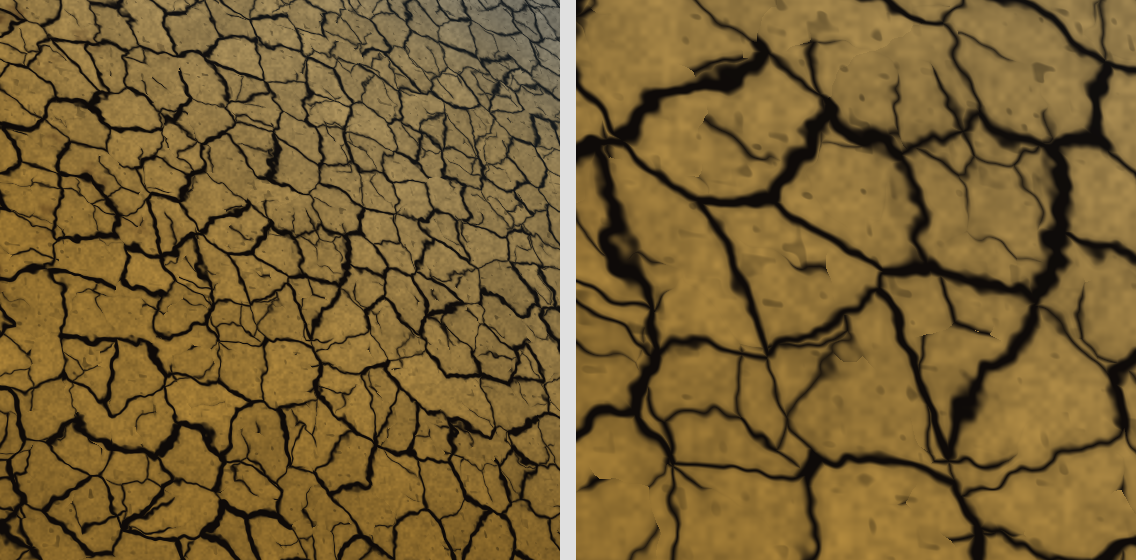
Left: the whole. Right: its middle third, enlarged.
Reproduce this texture procedurally as a WebGL 2 fragment shader.

```glsl
#version 300 es
precision highp float;
// Dried, cracked mud receding toward the upper right corner.
// A projective map shrinks two layers of Voronoi cells (broad cracks and
// hairlines) with distance; noise bends the edges and grains the soil.

uniform vec2 u_resolution;
out vec4 fragColor;

const vec2  TILT = vec2(0.25, 0.27);       // how fast the ground recedes
const float CELLS = 8.3;                   // cells per canvas at the near corner
const float JITTER = 0.88;
const float SOFTNESS = 0.0024;             // edge blur, canvas units
const vec2  CRACK_WIDTH = vec2(0.014, 0.066);
const vec2  HAIR_WIDTH = vec2(0.008, 0.040);
const float CRACK_SHARE = 0.93;            // share of cell borders that open
const float HAIR_SHARE = 0.55;
const float HAIR_SCALE = 1.45;
const float GRAIN = 0.13;

const vec3 OCHRE = vec3(0.595, 0.455, 0.195);
const vec3 UMBER = vec3(0.490, 0.365, 0.140);
const vec3 PALE  = vec3(0.590, 0.505, 0.330);
const vec3 HAZE  = vec3(0.450, 0.450, 0.420);
const vec3 STAIN = vec3(0.200, 0.110, 0.050);
const vec3 CRACK_NEAR = vec3(0.055, 0.040, 0.030);
const vec3 CRACK_FAR  = vec3(0.090, 0.110, 0.120);

// Integer hash: two values in 0..1 per lattice point
vec2 hash2(vec2 cell) {
    uvec2 v = uvec2(ivec2(cell)) * 1664525u + 1013904223u;
    v.x += v.y * 1664525u;
    v.y += v.x * 1664525u;
    v ^= v >> 16u;
    v.x += v.y * 1664525u;
    v.y += v.x * 1664525u;
    v ^= v >> 16u;
    return vec2(v >> 8u) / 16777216.0;
}

float noise(vec2 p) {
    vec2 i = floor(p), f = fract(p);
    f = f * f * (3.0 - 2.0 * f);
    float low = mix(hash2(i).x, hash2(i + vec2(1, 0)).x, f.x);
    float high = mix(hash2(i + vec2(0, 1)).x, hash2(i + vec2(1, 1)).x, f.x);
    return mix(low, high, f.y);
}

float fbm(vec2 p) {
    float sum = 0.0, amp = 0.5;
    for (int i = 0; i < 4; i++) {
        sum += amp * noise(p);
        p = p * 2.03 + 17.0;
        amp *= 0.5;
    }
    return sum;
}

vec2 bend(vec2 p, float freq) {
    return vec2(noise(p * freq + 31.0), noise(p * freq + 73.0)) - 0.5;
}

// Signed distance to the nearest open crack (x) and a random tone per cell (y)
vec2 cracks(vec2 p, vec2 width, float share) {
    vec2 base = floor(p), f = fract(p);
    vec2 nearest = vec2(0.0), toNearest = vec2(8.0);
    for (int y = -1; y <= 1; y++)
    for (int x = -1; x <= 1; x++) {
        vec2 g = vec2(x, y);
        vec2 r = g + 0.5 + JITTER * (hash2(base + g) - 0.5) - f;
        if (dot(r, r) < dot(toNearest, toNearest)) { toNearest = r; nearest = g; }
    }
    vec2 id = base + nearest;
    float d = 1.0;
    for (int y = -2; y <= 2; y++)
    for (int x = -2; x <= 2; x++) {
        if (x == 0 && y == 0) continue;
        vec2 g = nearest + vec2(x, y);
        vec2 r = g + 0.5 + JITTER * (hash2(base + g) - 0.5) - f;
        float border = dot(0.5 * (r + toNearest), normalize(r - toNearest));
        // The sum of both ids gives the two sides of a border the same width
        vec2 rnd = hash2(id + base + g + 500.0);
        float open = rnd.x < share ? mix(width.x, width.y, rnd.y) : -0.4;
        d = min(d, border - open);
    }
    return vec2(d, hash2(id + 900.0).x);
}

void main() {
    vec2 uv = gl_FragCoord.xy / u_resolution;

    // Ground plane
    float depth = max(1.0 - dot(uv, TILT), 0.1);
    vec2 ground = CELLS * uv / depth + 40.0;
    float soft = SOFTNESS * CELLS / pow(depth, 1.5);
    vec2 p = ground + 0.34 * bend(ground, 1.6) + 0.13 * bend(ground, 5.0)
           + 0.05 * bend(ground, 12.0);

    // Crack layers
    vec2 broad = cracks(p, CRACK_WIDTH, CRACK_SHARE);
    vec2 hair = cracks(p * HAIR_SCALE + 7.3, HAIR_WIDTH, HAIR_SHARE);
    float hairDist = hair.x / HAIR_SCALE + 0.10 * smoothstep(0.45, 0.75, noise(p * 1.3 + 9.0));
    float dist = min(broad.x, hairDist);
    float solid = smoothstep(-soft, soft, dist);

    // Soil colour: warm near, pale and hazy far, darker toward the sides
    float far = dot(uv, vec2(0.42, 0.58));
    vec3 soil = mix(OCHRE, PALE, smoothstep(0.32, 0.82, far));
    float side = smoothstep(0.35, 0.0, uv.y) * 0.55 + smoothstep(0.65, 1.0, uv.x) * 0.4
               + smoothstep(0.15, 0.0, uv.x) * 0.25;
    soil = mix(soil, soil * UMBER / OCHRE, min(side, 1.0));
    soil = mix(soil, HAZE, 0.85 * smoothstep(0.78, 1.0, far));

    // Surface: plate tone, patches, grain, pits and stains
    soil *= 0.95 + 0.10 * broad.y + 0.16 * (fbm(ground * 1.5) - 0.47);
    soil *= 1.0 + GRAIN * (noise(uv * 230.0) + noise(uv * 110.0 + 5.0) - 1.0);
    soil *= 1.0 - 0.35 * smoothstep(0.80, 0.95, noise(ground * 9.0)) * noise(ground * 2.0);
    float stain = smoothstep(0.56, 0.74, fbm(ground * 1.1 + 60.0)) * smoothstep(0.45, 0.0, uv.x);
    soil = mix(soil, STAIN, 0.65 * stain * noise(ground * 7.0));
    soil *= mix(0.86, 1.0, smoothstep(0.0, 0.10, dist));

    vec3 gap = mix(CRACK_NEAR, CRACK_FAR, smoothstep(0.5, 1.0, far));
    fragColor = vec4(mix(gap, soil, solid), 1.0);
}
```
